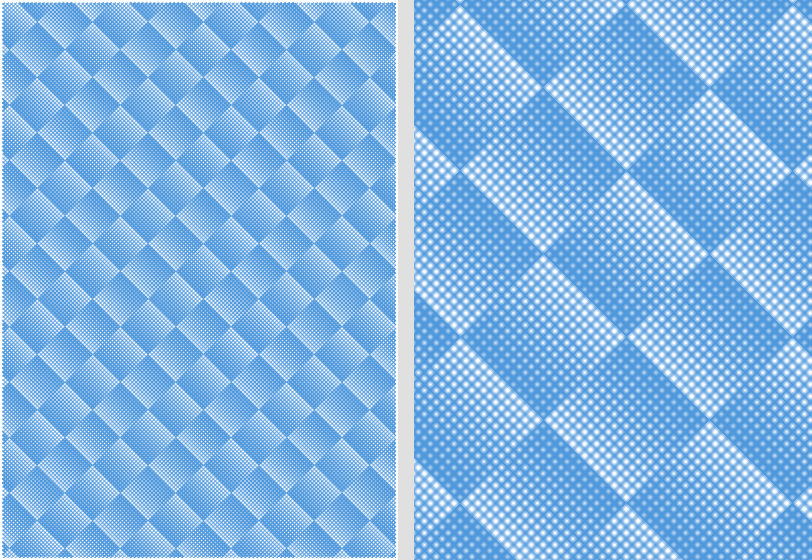
Left, the full canvas; right, a detail of the centre.
This pattern is drawn by a WebGL 2 fragment shader. Its source:

```glsl
#version 300 es
precision highp float;
// Halftone checker of diamonds: soft white dots on blue, set on a lattice
// turned by 45 degrees. Dots grow toward one edge of each diamond, and that
// edge swaps sides from one diagonal row to the next.
uniform vec2 u_resolution;
out vec4 outColor;

// Share of a sample of width w, centred at x, that lies within [-h, h].
vec2 spanCoverage(vec2 x, float h, float w) {
    return clamp(min(x + 0.5 * w, h) - max(x - 0.5 * w, -h), 0.0, w) / w;
}

void main() {
    // Position in diamond diagonals, measured from the top left.
    float scale = 10.105 / u_resolution.y;
    vec2 size = u_resolution * scale;
    vec2 p = gl_FragCoord.xy * scale;
    p.y = size.y - p.y;

    // Diagonal axes: every diamond is a unit square.
    vec2 diagonal = vec2(p.x + p.y - 1.066, p.x - p.y - 0.276);

    // Tone ramp sampled at the dot centre, reversed in alternate rows.
    const float dotsPerSide = 14.0;
    vec2 dotCentre = (floor(diagonal * dotsPerSide) + 0.5) / dotsPerSide;
    float ramp = fract(dotCentre.y);
    if (mod(floor(dotCentre.x), 2.0) < 0.5) ramp = 1.0 - ramp;
    float whiteShare = 0.10 + 0.45 * pow(ramp, 1.5);

    // Dots softened by a fixed share of their spacing, neighbours included.
    vec2 local = abs(fract(diagonal * dotsPerSide) - 0.5);
    float softness = max(1.4142 * scale * dotsPerSide, 0.45);
    float halfSide = 0.5 * sqrt(whiteShare);
    vec2 cover = spanCoverage(local, halfSide, softness)
               + spanCoverage(local - 1.0, halfSide, softness);
    float white = cover.x * cover.y;

    // Thin white margin with a finely scalloped rim.
    vec2 inset = min(p, size - p) - 0.045;
    inset += 0.012 * cos(6.2832 * dotsPerSide * p.yx);
    float inside = clamp(min(inset.x, inset.y) / scale + 0.5, 0.0, 1.0);
    white = mix(1.0, white, inside);

    vec3 skyBlue = vec3(0.31, 0.595, 0.86);
    vec3 paper = vec3(0.99, 0.995, 1.0);
    outColor = vec4(mix(skyBlue, paper, white), 1.0);
}
```
